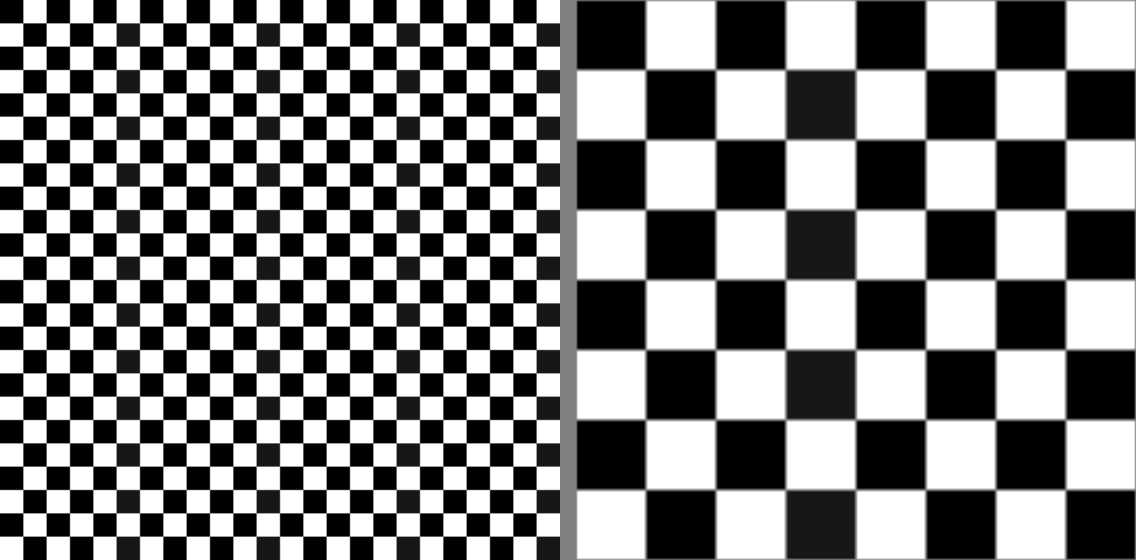
Left: the whole. Right: its middle third, enlarged.
Reproduce this pattern procedurally as a WebGL 2 fragment shader.

```glsl
#version 300 es
precision highp float;
// Checkerboard of 24 by 24 squares, black on white, with every sixth column
// printed in charcoal. Two signed triangle waves are clipped to soft-edged
// square waves, and their product gives the alternating squares.

uniform vec2 u_resolution;
out vec4 fragColor;

// Signed distance to the nearest cell boundary: positive in even cells.
vec2 cellWave(vec2 p) {
    return abs(mod(p - 0.5, 2.0) - 1.0) - 0.5;
}

void main() {
    const float cells = 24.0;
    vec2 p = gl_FragCoord.xy / u_resolution * cells;

    // Edge half-width in cells, never thinner than half a pixel.
    float soft = max(0.03, 0.5 * cells / min(u_resolution.x, u_resolution.y));
    p = clamp(p, soft, cells - soft); // keep the outer border crisp

    // Alternating squares, white at the lower left.
    vec2 wave = clamp(cellWave(p) / soft, -1.0, 1.0);
    float white = 0.5 + 0.5 * wave.x * wave.y;

    // The last column in each group of six is charcoal.
    float fromCenter = abs(mod(p.x, 6.0) - 5.5);
    float charcoal = 1.0 - smoothstep(0.5 - soft, 0.5 + soft, fromCenter);
    vec3 ink = vec3(0.09) * charcoal;

    fragColor = vec4(mix(ink, vec3(1.0), white), 1.0);
}
```
